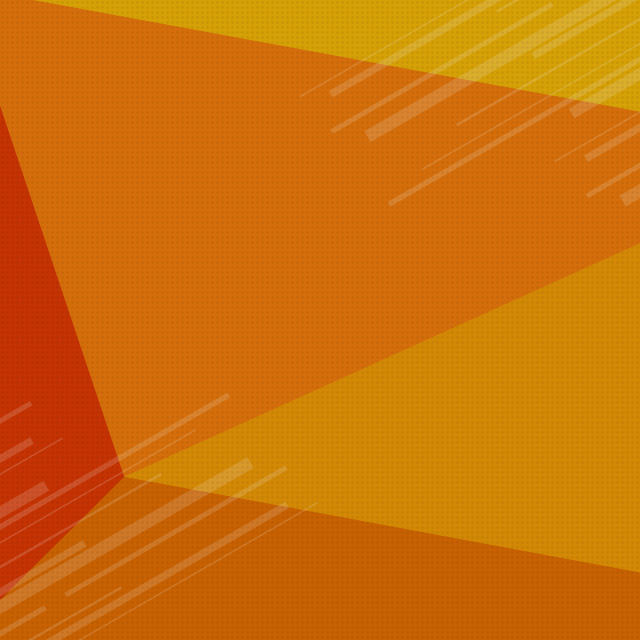
Write a WebGL 1 fragment shader that draws this background.

```glsl
precision highp float;
// Angular orange and gold panels with slanted pale streaks and a fine dot screen.

uniform vec2 u_resolution;

// Panel colours
const vec3 ORANGE = vec3(0.835, 0.433, 0.040);
const vec3 GOLD = vec3(0.830, 0.538, 0.020);
const vec3 YELLOW = vec3(0.840, 0.632, 0.025);
const vec3 RED = vec3(0.775, 0.200, 0.012);
const vec3 BROWN = vec3(0.785, 0.380, 0.003);

// Panel corners
const vec2 HUB = vec2(0.194, 0.255);
const vec2 TOP_LEFT = vec2(0.052, 1.0);
const vec2 TOP_RIGHT = vec2(1.0, 0.8255);
const vec2 GOLD_UPPER = vec2(1.0, 0.620);
const vec2 GOLD_LOWER = vec2(1.0, 0.1055);
const vec2 RED_UPPER = vec2(0.0, 0.835);
const vec2 RED_LOWER = vec2(0.0, 0.0625);

// Streaks
const vec3 STREAK_TINT = vec3(0.95, 0.92, 0.90);
const float STREAK_ALPHA = 0.17;
const float LONG = 1.5;
const vec2 STREAK_DIR = vec2(0.8660, 0.5);
const vec2 COPY_SHIFT = vec2(0.295, 0.2865);
const vec2 MIRROR_SUM = vec2(0.9655, 1.0638);

// Dot screen
const float DOT_COUNT = 128.0;
const float DOT_RADIUS = 0.28;
const float DOT_SOFTNESS = 0.20;
const float DOT_SHADE = 0.07;

float pixel;

// Smooth coverage of a shape with signed distance d
float cover(float d) {
  return clamp(0.5 - d / pixel, 0.0, 1.0);
}

// Coverage of the half plane to the left of the line from a to b
float leftOf(vec2 p, vec2 a, vec2 b) {
  vec2 along = normalize(b - a);
  return cover(dot(p - a, vec2(along.y, -along.x)));
}

// Bar in streak space: x runs along the bar, y across it
float streak(vec2 q, float start, float middle, float width, float len) {
  vec2 d = abs(q - vec2(start + 0.5 * len, middle)) - 0.5 * vec2(len, width);
  return cover(max(d.x, d.y));
}

// One cluster of parallel bars
float cluster(vec2 q) {
  float s = streak(q, 0.3305, 0.3652, 0.0025, LONG);
  s = max(s, streak(q, 0.3740, 0.3860, 0.0117, LONG));
  s = max(s, streak(q, 0.6629, 0.4038, 0.0040, LONG));
  s = max(s, streak(q, 0.7813, 0.4360, 0.0085, LONG));
  s = max(s, streak(q, 0.3460, 0.4372, 0.0078, 0.398));
  s = max(s, streak(q, 0.3905, 0.4720, 0.0195, LONG));
  s = max(s, streak(q, 0.6780, 0.4922, 0.0115, LONG));
  s = max(s, streak(q, 0.5203, 0.5260, 0.0040, LONG));
  s = max(s, streak(q, 0.4396, 0.5590, 0.0025, LONG));
  s = max(s, streak(q, 0.3670, 0.5803, 0.0085, LONG));
  return max(s, streak(q, 0.6849, 0.6000, 0.0175, LONG));
}

// Rotated coordinates measured from the top left corner
vec2 streakSpace(vec2 p) {
  p.y -= 1.0;
  return vec2(dot(p, STREAK_DIR), dot(p, vec2(STREAK_DIR.y, -STREAK_DIR.x)));
}

vec3 panels(vec2 p) {
  vec3 color = mix(ORANGE, GOLD, leftOf(p, GOLD_UPPER, HUB));
  color = mix(color, BROWN, leftOf(p, GOLD_LOWER, HUB));
  float red = min(leftOf(p, HUB, RED_UPPER), leftOf(p, RED_LOWER, HUB));
  color = mix(color, RED, red);
  return mix(color, YELLOW, leftOf(p, TOP_LEFT, TOP_RIGHT));
}

void main() {
  vec2 p = gl_FragCoord.xy / u_resolution.y;
  pixel = 1.0 / u_resolution.y;
  vec3 color = panels(p);

  // Two shifted clusters, each also turned half a circle
  vec2 upper = streakSpace(p);
  vec2 lower = streakSpace(MIRROR_SUM - p);
  float streaks = 0.0;
  for (int i = 0; i < 2; i++) {
    vec2 shift = float(i) * COPY_SHIFT;
    streaks = max(streaks, max(cluster(upper - shift), cluster(lower - shift)));
  }
  color = mix(color, STREAK_TINT, STREAK_ALPHA * streaks);

  // Fine dots darken everything slightly
  float r = length(fract(p * DOT_COUNT) - 0.5);
  float soft = max(DOT_SOFTNESS, DOT_COUNT * pixel * 0.5);
  float dots = 1.0 - smoothstep(DOT_RADIUS - soft, DOT_RADIUS + soft, r);
  gl_FragColor = vec4(color * (1.0 - DOT_SHADE * dots), 1.0);
}
```
